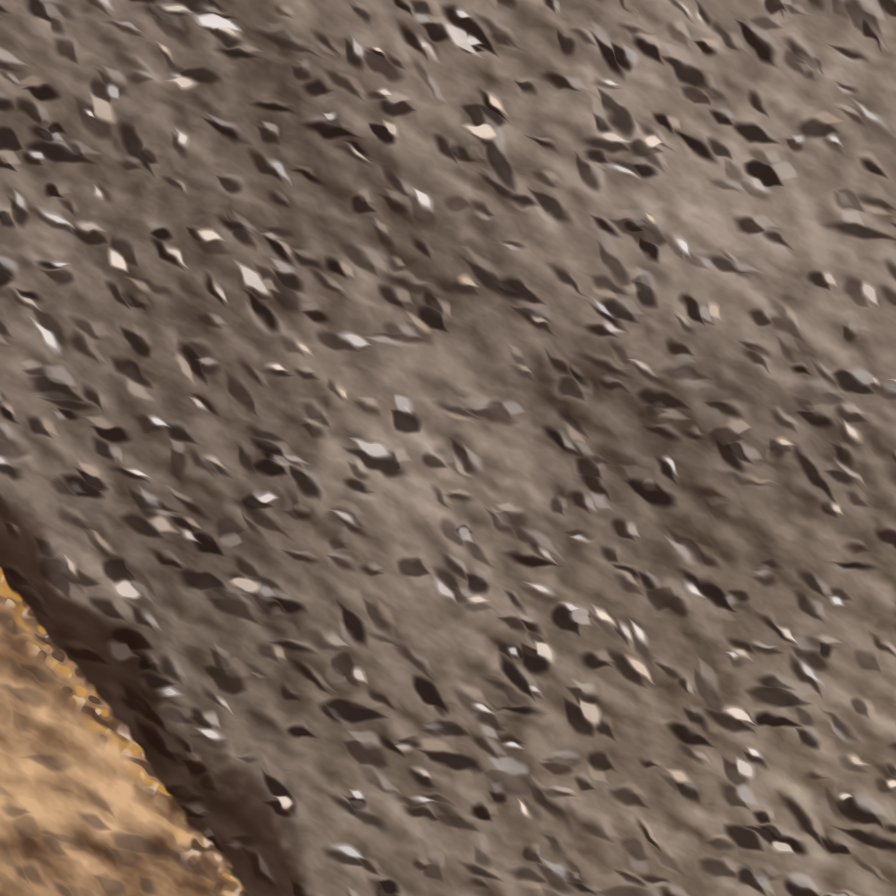
Reproduce this texture procedurally as a Shadertoy shader.

```glsl
// Stony grey soil raked by low light: slanted chips, each a dark shadow beside a lit facet,
// scattered in jittered cells of several sizes over smeared noise.
// A dark ditch and a strip of sandy ground cut off the lower left corner.
#define SLANT -0.58
#define DENSITY 0.60
#define BLUR 0.0029
#define RELIEF 0.62
#define DITCH_WIDTH 0.056
#define SOIL_DARK vec3(0.320, 0.265, 0.228)
#define SOIL_LIGHT vec3(0.640, 0.573, 0.522)
#define SHADOW vec3(0.140, 0.100, 0.088)
#define FACET vec3(0.73, 0.67, 0.625)
#define SAND_DARK vec3(0.38, 0.275, 0.20)
#define SAND_LIGHT vec3(0.80, 0.645, 0.49)
#define RIM_GOLD vec3(0.84, 0.62, 0.30)

float hash(vec2 p) {
    return fract(sin(dot(p, vec2(127.1, 311.7))) * 43758.5453);
}

float noise(vec2 p) {
    vec2 i = floor(p), f = fract(p);
    f = f * f * (3.0 - 2.0 * f);
    float low = mix(hash(i), hash(i + vec2(1, 0)), f.x);
    float high = mix(hash(i + vec2(0, 1)), hash(i + vec2(1, 1)), f.x);
    return mix(low, high, f.y);
}

float fbm(vec2 p) {
    float sum = 0.0, amp = 0.55;
    for (int k = 0; k < 4; k++) {
        sum += amp * noise(p);
        p = mat2(1.9, 0.5, -0.5, 1.9) * p + 7.3;
        amp *= 0.45;
    }
    return sum / 0.96;
}

// Turns by a; the new x axis points along angle a
mat2 rotate(float a) {
    return mat2(cos(a), -sin(a), sin(a), cos(a));
}

// Soft, tapered lens; 1 inside and 0 outside
float chip(vec2 p, vec2 halfSize) {
    vec2 n = p / halfSize;
    n.y /= 1.0 - 0.45 * clamp(n.x, -1.0, 1.0);
    float r = mix(length(n), abs(n.x) + abs(n.y), 0.4);
    float soft = min(BLUR / halfSize.y, 0.7);
    return 1.0 - smoothstep(1.0 - soft, 1.0 + soft, r);
}

// One layer of chips; gathers shadow depth, facet brightness and facet tint
void scatterChips(vec2 q, float size, float seed, inout float shade, inout float lit, inout float tint) {
    vec2 cell = size * vec2(1.6, 1.0);
    vec2 home = floor(q / cell);
    for (int j = -1; j <= 1; j++)
    for (int i = -1; i <= 1; i++) {
        vec2 id = home + vec2(i, j);
        vec2 key = id + seed;
        if (hash(key + 9.1) > DENSITY) continue;
        vec2 jitter = vec2(hash(key), hash(key + 31.7));
        vec2 local = rotate((hash(key + 5.3) - 0.5) * 0.9) * (q - (id + jitter) * cell);
        vec2 halfSize = size * vec2(mix(0.28, 0.66, hash(key + 2.9)), mix(0.10, 0.22, hash(key + 13.7)));
        if (hash(key + 41.3) < 0.2) local.y = -local.y;
        if (hash(key + 71.3) < 0.4) local.x = -local.x;
        shade = max(shade, chip(local, halfSize) * mix(0.35, 1.05, hash(key + 17.9)));
        float gleam = hash(key + 23.1);
        vec2 shift = halfSize * vec2(mix(-0.3, 0.9, hash(key + 61.3)), 1.2);
        float facet = chip(local - shift, halfSize * vec2(0.7, 0.75));
        facet *= mix(0.2, 1.4, gleam * gleam);
        if (facet > lit) {
            lit = facet;
            tint = hash(key + 51.9) - 0.5;
        }
    }
}

void mainImage(out vec4 fragColor, in vec2 fragCoord) {
    // Axes along and across the slant, slightly bent
    vec2 p = fragCoord / iResolution.y;
    vec2 q = vec2(dot(p, vec2(cos(SLANT), sin(SLANT))), dot(p, vec2(-sin(SLANT), cos(SLANT))));
    vec2 warp = vec2(noise(q * 75.0), noise(q * 75.0 + 19.0)) - 0.5;
    vec2 bent = q + warp * 0.0055;

    // Smeared soil with broad patches and a dim diagonal swath
    vec2 streak = bent * vec2(22.0, 50.0);
    float grain = fbm(streak);
    float relief = grain - fbm(streak + vec2(0.3, 0.55));
    float broad = fbm(p * 4.0 + 3.0) - 0.5;
    float swath = exp(-pow((p.y + 0.9 * p.x - 1.15 + broad * 0.25) / 0.10, 2.0));
    swath *= smoothstep(0.1, 0.4, p.x) * smoothstep(1.0, 0.65, p.x);
    float tone = 0.53 + 0.6 * (grain - 0.5) + 0.8 * broad + RELIEF * relief - 0.28 * swath;
    vec3 col = mix(SOIL_DARK, SOIL_LIGHT, clamp(tone, -0.2, 1.2));
    col += vec3(0.008, 0.006, -0.008) * smoothstep(0.55, 0.1, p.y) * p.x;

    // Chips from coarse to fine
    float shade = 0.0, lit = 0.0, tint = 0.0, size = 0.060;
    for (int layer = 0; layer < 3; layer++) {
        float k = float(layer);
        scatterChips(bent + 0.37 * k, size, 3.0 + 67.0 * k, shade, lit, tint);
        size *= 0.75;
    }
    shade = min(shade, 1.0);
    lit *= 1.0 - 0.5 * shade * (1.0 - smoothstep(0.4, 0.9, lit));
    col = mix(col, SHADOW, shade * 0.92);
    vec3 facetColor = FACET + tint * vec3(0.08, 0.01, -0.07);
    col = mix(col, facetColor, min(lit, 1.0) * 0.9);
    col += 0.5 * max(lit - 0.9, 0.0);

    // Distance from the sandy edge, positive toward the soil
    float edge = dot(p, vec2(0.796, 0.605)) - 0.220;
    edge += 0.012 * (noise(p * 28.0) - 0.5) + 0.008 * (noise(p * 85.0) - 0.5);
    float ditchEnd = DITCH_WIDTH + 0.10 * (fbm(p * 14.0) - 0.5);
    float ditch = 1.0 - smoothstep(ditchEnd - 0.020, ditchEnd + 0.020, edge);
    vec3 ditchColor = vec3(0.20, 0.157, 0.138) + 0.30 * (col - 0.40);
    col = mix(col, ditchColor, ditch * 0.93);

    // Sandy corner with a flecked, golden rim
    float sandTone = 0.60 + 1.6 * (fbm(bent * vec2(17.0, 30.0) + 40.0) - 0.5) + relief * 0.9;
    vec3 sand = mix(SAND_DARK, SAND_LIGHT, clamp(sandTone, -0.1, 1.1));
    sand = mix(sand, SHADOW + 0.10, shade * 0.5);
    float rim = smoothstep(-0.036, -0.006, edge);
    float fleck = noise(bent * vec2(65.0, 120.0) + 11.0);
    sand = mix(sand, RIM_GOLD, rim * smoothstep(0.5, 0.8, fleck) * 0.7);
    sand = mix(sand, vec3(0.88, 0.78, 0.69), rim * smoothstep(0.6, 0.85, noise(bent * 100.0)) * 0.8);
    sand = mix(sand, SAND_DARK * 0.75, rim * smoothstep(0.45, 0.2, fleck) * 0.8);
    col = mix(sand, col, smoothstep(-0.003, 0.003, edge));

    fragColor = vec4(clamp(col, 0.0, 1.0), 1.0);
}
```
